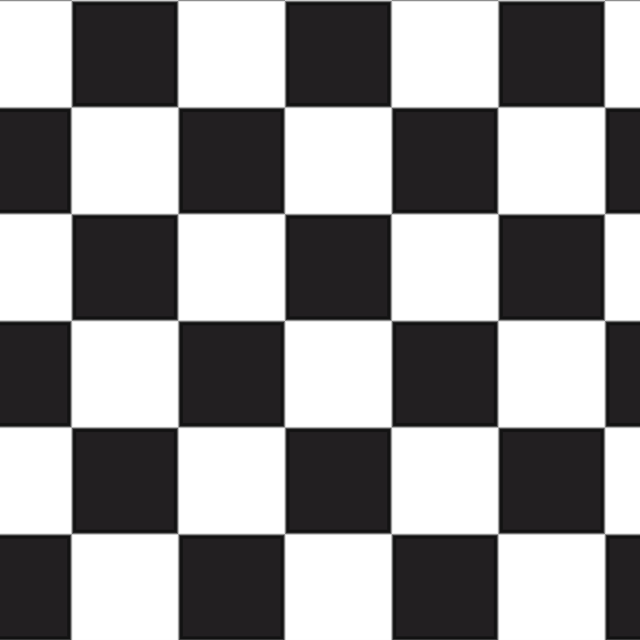
A three.js fragment shader for this pattern:

```glsl
// Black and white checkerboard of six by six squares with soft, slightly darker rims.
varying vec2 vUv;

const float CELLS = 6.0;                    // squares across and up; even, so it tiles
const vec2 GRID_SHIFT = vec2(-0.672, 0.008); // grid offset, in squares
const float INSET = 0.004;                  // how far dark squares shrink, in squares
const float EDGE_SOFTNESS = 0.018;          // half width of the grey edge, in squares
const float RIM_END = 0.038;                // depth where the rim gives way to the body

const vec3 WHITE = vec3(1.0);
const vec3 RIM = vec3(0.07);
const vec3 BODY = vec3(0.133, 0.122, 0.129);

// Signed depth into the dark squares: positive inside, negative in the white ones.
float checkerDepth(vec2 grid, float inset) {
  vec2 cell = floor(grid);
  vec2 toLine = 0.5 - abs(grid - cell - 0.5);
  float side = 2.0 * mod(cell.x + cell.y, 2.0) - 1.0;
  return side * min(toLine.x, toLine.y) - inset;
}

// Colour from white through the grey edge and dark rim to the body.
vec3 squareColor(float depth, float softness, float rimEnd) {
  vec3 dark = mix(RIM, BODY, smoothstep(rimEnd - 0.008, rimEnd + 0.008, depth));
  return mix(WHITE, dark, smoothstep(-softness, softness, depth));
}

void main() {
  vec2 grid = vUv * CELLS + GRID_SHIFT;
  float depth = checkerDepth(grid, INSET);
  gl_FragColor = vec4(squareColor(depth, EDGE_SOFTNESS, RIM_END), 1.0);
}
```
